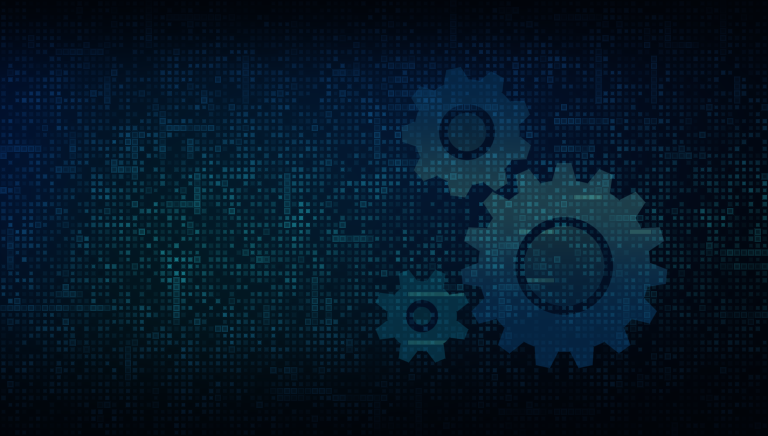
A WebGL 1 fragment shader for this background:

```glsl
precision highp float;
// Three translucent gear wheels over a dark wall of glowing data cells.
// Soft colour pools light a hashed square grid with streaks of lit cells;
// the gears are folded polar distance functions tinted by height.
uniform vec2 u_resolution;

#define ROWS 63.0          // grid rows over the canvas height
#define DOT_HALF 0.31      // half width of a normal cell, in cells
#define DOT_GAIN 1.25      // brightness of the cells
#define RUN_LENGTH 8.0     // longest streak, in cells
#define RUN_CHANCE 0.035   // share of segments holding a streak
#define BIG_CHANCE 0.025   // share of single enlarged cells
#define GEAR_ALPHA 0.86    // opacity of the gears
#define TOOTH_BASE 0.33    // half tooth width at the root, in pitches
#define TOOTH_TIP 0.20     // half tooth width at the tip, in pitches

const float TAU = 6.28318;
const vec3 NIGHT = vec3(0.004, 0.014, 0.034);
const vec3 GREEN_POOL = vec3(0.004, 0.072, 0.078);
const vec3 BLUE_POOL = vec3(0.000, 0.022, 0.100);
const vec3 NAVY_POOL = vec3(0.006, 0.045, 0.115);
const vec3 TOP_POOL = vec3(0.000, 0.016, 0.050);
const vec3 DOT_BLUE = vec3(0.030, 0.135, 0.260);
const vec3 DOT_TEAL = vec3(0.060, 0.290, 0.290);
const vec3 GEAR_BLUE = vec3(0.020, 0.155, 0.285);
const vec3 GEAR_TEAL = vec3(0.130, 0.275, 0.320);
const vec3 GEAR_SMALL = vec3(0.025, 0.205, 0.285);
const vec3 GEAR_BAR = vec3(0.070, 0.120, 0.080);
const vec3 HOLE = vec3(0.008, 0.060, 0.145);

float hash(vec2 p) {
  vec3 q = fract(p.xyx * vec3(0.1031, 0.1030, 0.0973));
  q += dot(q, q.yzx + 33.33);
  return fract((q.x + q.y) * q.z);
}

float gradientDot(vec2 cell, vec2 offset) {
  float a = TAU * hash(cell);
  return dot(vec2(cos(a), sin(a)), offset);
}

float gradientNoise(vec2 p) {
  vec2 i = floor(p), f = fract(p), e = vec2(1.0, 0.0);
  vec2 u = f * f * f * (f * (f * 6.0 - 15.0) + 10.0);
  return mix(mix(gradientDot(i, f), gradientDot(i + e, f - e), u.x),
             mix(gradientDot(i + e.yx, f - e.yx), gradientDot(i + 1.0, f - 1.0), u.x), u.y);
}

float pool(vec2 p, vec2 center, vec2 radius) {
  vec2 q = (p - center) / radius;
  return exp(-dot(q, q));
}

float cover(float d, float aa) {
  return 1.0 - smoothstep(-aa, aa, d);
}

// Streak of lit cells running along the first axis
float streak(vec2 cell, float seed) {
  vec2 segment = vec2(floor(cell.x / RUN_LENGTH), cell.y) + seed;
  float span = RUN_LENGTH * (0.2 + 0.8 * hash(segment + 7.0));
  return step(hash(segment), RUN_CHANCE) * step(mod(cell.x, RUN_LENGTH), span);
}

// Wheel with tapered teeth, the first one pointing at the angle phase
float gearDistance(vec2 p, float root, float tip, vec2 teeth) {
  float pitch = TAU / teeth.x;
  float a = mod(atan(p.y, p.x) - teeth.y + 0.5 * pitch, pitch) - 0.5 * pitch;
  float r = length(p);
  vec2 q = r * vec2(cos(a), abs(sin(a)));
  float along = clamp((q.x - root) / (tip - root), 0.0, 1.0);
  float side = q.y - root * pitch * mix(TOOTH_BASE, TOOTH_TIP, along);
  return min(r - root, max(q.x - tip, side));
}

// Blends in one gear and gathers its mask in alpha;
// size holds root, tip, outer and inner hole radius, teeth count and phase
vec4 addGear(vec4 col, vec2 q, vec4 size, vec2 teeth, vec3 tint, float aa) {
  float r = length(q);
  float body = cover(gearDistance(q, size.x, size.y, teeth), aa);
  float disc = cover(r - size.w, aa);
  float ring = cover(r - size.z, aa) * (1.0 - disc);
  vec3 fill = mix(tint * mix(1.0, 0.82, disc), HOLE, ring);
  return vec4(mix(col.rgb, fill, body * GEAR_ALPHA), max(col.a, body * (1.0 - ring)));
}

void main() {
  vec2 p = gl_FragCoord.xy / u_resolution.y;
  float aa = 0.8 / u_resolution.y;

  // Colour pools and dark borders
  float green = pool(p, vec2(0.47, 0.45), vec2(0.52, 0.42));
  float blue = pool(p, vec2(0.0, 0.60), vec2(0.22, 0.36));
  float navy = pool(p, vec2(1.10, 0.58), vec2(0.56, 0.38));
  float top = pool(p, vec2(0.55, 0.82), vec2(0.90, 0.25));
  float border = smoothstep(-0.10, 0.28, p.y) * (1.0 - smoothstep(0.80, 1.04, p.y));
  vec4 col = vec4(NIGHT + border * (GREEN_POOL * green + BLUE_POOL * blue
                + NAVY_POOL * navy + TOP_POOL * top), 0.0);

  // Gears, tinted teal in a band above the middle
  vec3 tint = mix(GEAR_BLUE, GEAR_TEAL, exp(-pow((p.y - 0.54) / 0.15, 2.0)));
  col = addGear(col, p - vec2(1.071, 0.697), vec4(0.121, 0.149, 0.064, 0.044), vec2(9.0, 1.78), tint, aa);
  col = addGear(col, p - vec2(1.294, 0.390), vec4(0.197, 0.236, 0.112, 0.092), vec2(15.0, 1.571), tint, aa);
  col = addGear(col, p - vec2(0.968, 0.275), vec4(0.080, 0.110, 0.037, 0.021), vec2(8.0, 1.178), GEAR_SMALL, aa);

  // Data cells: random size and light, enlarged and outlined in streaks
  vec2 grid = p * ROWS;
  vec2 cell = floor(grid);
  vec2 local = abs(fract(grid) - 0.5);
  float square = max(local.x, local.y);
  float cellAA = aa * ROWS;
  float rnd = hash(cell + 19.0);
  float run = max(streak(cell, 3.0), streak(cell.yx, 51.0));
  float big = max(run, step(hash(cell + 37.0), BIG_CHANCE));
  float halfSize = mix(DOT_HALF * (0.72 + 0.36 * rnd), 0.46, big);
  float core = cover(square - 0.28, cellAA) * big;
  float patches = clamp(0.8 + 0.9 * gradientNoise(p * 11.0), 0.3, 1.3);
  float light = step(0.16, rnd) * (0.2 + 0.8 * hash(cell + 83.0)) * patches;
  light = mix(light, 0.3 + 0.5 * hash(cell + 61.0), big) * (1.0 - 0.5 * core);
  float reach = 0.28 + 0.62 * max(max(green, 0.85 * navy), 0.65 * blue);
  reach = max(reach, 0.75 * pool(p, vec2(1.70, 0.55), vec2(0.22, 0.24)));
  reach *= (0.25 + 0.75 * border) * (1.0 - 0.25 * col.a);
  float teal = exp(-pow((p.y - 0.46) / 0.26, 2.0)) * (1.0 - 0.8 * blue);
  vec3 glow = mix(DOT_BLUE, DOT_TEAL, teal) * DOT_GAIN;
  col.rgb += glow * cover(square - halfSize, cellAA) * light * reach;

  // Thin level bars glowing inside the gears
  float bar = streak(cell + vec2(5.0, 0.0), 117.0) * cover(local.y - 0.3, cellAA);
  col.rgb += GEAR_BAR * bar * col.a;
  gl_FragColor = vec4(col.rgb, 1.0);
}
```
